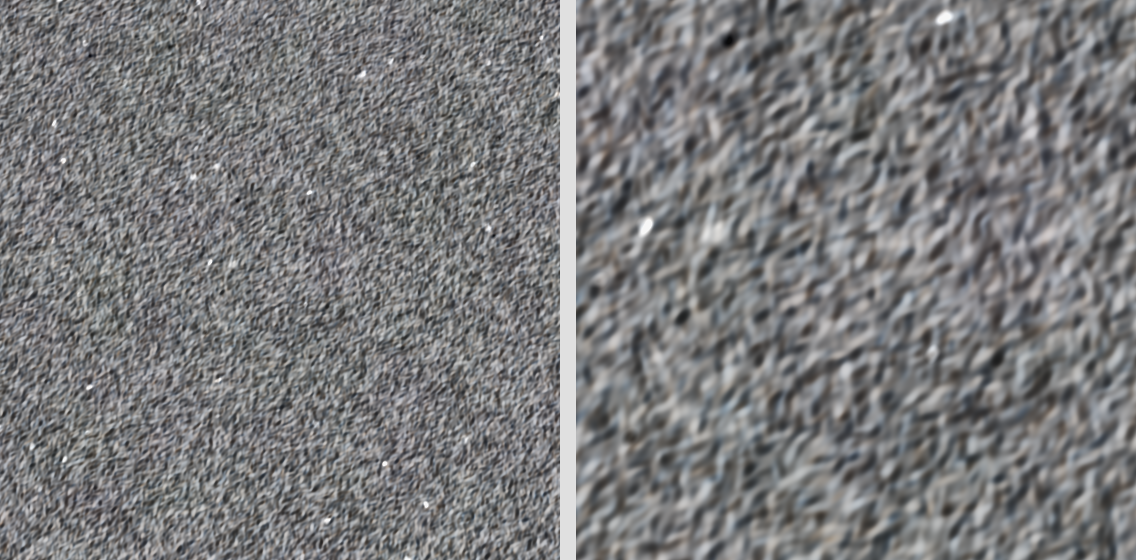
Left: the whole. Right: its middle third, enlarged.
This texture is drawn by a WebGL 2 fragment shader. Its source:

```glsl
#version 300 es
precision highp float;
precision highp int;
// Rough grey asphalt: short slanted grains of light and shadow, made by
// summing randomly signed, elongated ridge kernels scattered over a grid.
// Sparse pale chips and dark pits, slow mottling and faint tints go on top.

uniform vec2 u_resolution;
out vec4 fragColor;

const vec3 BASE_GREY = vec3(0.473, 0.473, 0.478);
const float GRAIN_CELLS = 100.0;   // grid cells across the canvas
const int GRAINS_PER_CELL = 3;
const vec2 GRAIN_SIGMA = vec2(0.45, 0.265);  // along, across, in cells
const float FLANK_DEPTH = 0.42;    // strength of the opposite flanks
const float GRAIN_ANGLE = 1.02;    // radians from horizontal
const float ANGLE_SPREAD = 1.3;
const float GRAIN_CONTRAST = 0.182;
const float CONTRAST_LIMIT = 0.37; // soft ceiling of the grain relief
const float SPECK_CELLS = 15.0;

// Integer hash: three independent values in 0..1 per cell and seed.
vec3 hash3(vec2 cell, int seed) {
  uvec3 v = uvec3(ivec3(ivec2(cell), seed));
  v = v * 1664525u + 1013904223u;
  v.x += v.y * v.z; v.y += v.z * v.x; v.z += v.x * v.y;
  v ^= v >> 16u;
  v.x += v.y * v.z; v.y += v.z * v.x; v.z += v.x * v.y;
  return vec3(v >> 8u) / 16777216.0;
}

vec2 rotate(vec2 p, float angle) {
  float c = cos(angle), s = sin(angle);
  return vec2(c * p.x + s * p.y, c * p.y - s * p.x);
}

// Smooth value noise, three channels in -1..1.
vec3 valueNoise(vec2 p, int seed) {
  vec2 cell = floor(p), f = fract(p);
  f = f * f * (3.0 - 2.0 * f);
  vec3 low = mix(hash3(cell, seed), hash3(cell + vec2(1, 0), seed), f.x);
  vec3 high = mix(hash3(cell + vec2(0, 1), seed), hash3(cell + vec2(1, 1), seed), f.x);
  return mix(low, high, f.y) * 2.0 - 1.0;
}

// Elongated bump with weak opposite flanks on its long sides.
float ridge(vec2 offset, vec2 sigma) {
  vec2 q = offset / sigma;
  return (1.0 - FLANK_DEPTH * q.y * q.y) * exp(-0.5 * dot(q, q));
}

// Sum of light and dark ridges, each slightly warm or cool.
vec3 grainField(vec2 p, float angle) {
  vec2 home = floor(p);
  vec3 sum = vec3(0.0);
  for (int y = -2; y <= 2; y++) {
    for (int x = -2; x <= 2; x++) {
      vec2 cell = home + vec2(x, y);
      for (int i = 0; i < GRAINS_PER_CELL; i++) {
        vec3 place = hash3(cell, 2 * i + 1);
        vec3 look = hash3(cell, 2 * i + 2);
        float turn = angle + ANGLE_SPREAD * (look.x - 0.5);
        vec2 offset = rotate(p - cell - place.xy, turn);
        vec2 sigma = GRAIN_SIGMA * mix(0.85, 1.15, place.z);
        float signedLevel = look.y * 2.0 - 1.0;
        float level = sign(signedLevel) * mix(0.6, 1.0, abs(signedLevel));
        float warmth = 0.32 * (look.z - 0.5);
        sum += level * ridge(offset, sigma) * vec3(1.0 + warmth, 1.0, 1.0 - warmth);
      }
    }
  }
  return sum;
}

// Scattered soft chips (positive) and pits (negative).
float speckField(vec2 p, float density, float roughness) {
  vec2 home = floor(p);
  float sum = 0.0;
  for (int y = -1; y <= 1; y++) {
    for (int x = -1; x <= 1; x++) {
      vec2 cell = home + vec2(x, y);
      vec3 place = hash3(cell, 21);
      vec3 look = hash3(cell, 22);
      vec2 offset = rotate(p - cell - place.xy, GRAIN_ANGLE + look.x - 0.5);
      float radius = mix(0.09, 0.17, look.y);
      float dist = length(offset * vec2(0.85, 1.1)) + roughness;
      float mask = 1.0 - smoothstep(0.3 * radius, radius, dist);
      float strength = look.z < 0.72 ? mix(0.22, 0.42, look.x) : -0.2;
      sum += mask * strength * step(place.z, density);
    }
  }
  return sum;
}

void main() {
  vec2 p = gl_FragCoord.xy / min(u_resolution.x, u_resolution.y);

  // Grains shrink gently towards the top.
  vec2 ground = (p - vec2(0.5, 0.0)) * (1.0 + 0.12 * p.y);
  vec3 mottle = valueNoise(ground * 9.0, 31) * 0.6 + valueNoise(ground * 27.0, 32) * 0.4;

  // Grains of light and shadow, softly limited in depth.
  vec3 grain = grainField(ground * GRAIN_CELLS, GRAIN_ANGLE + 0.25 * mottle.y);
  float contrast = GRAIN_CONTRAST * mix(1.07, 0.93, p.y);
  vec3 relief = CONTRAST_LIMIT * tanh(grain * contrast / CONTRAST_LIMIT);
  vec3 color = BASE_GREY + relief;

  // Chips, pits, slow brightness drift and faint violet or green cast.
  color += speckField(ground * SPECK_CELLS, 0.28, -0.01 * grain.g);
  color += 0.03 * mottle.x + 0.008 * mottle.z * vec3(0.6, -0.8, 1.0);

  fragColor = vec4(clamp(color, 0.04, 0.97), 1.0);
}
```
